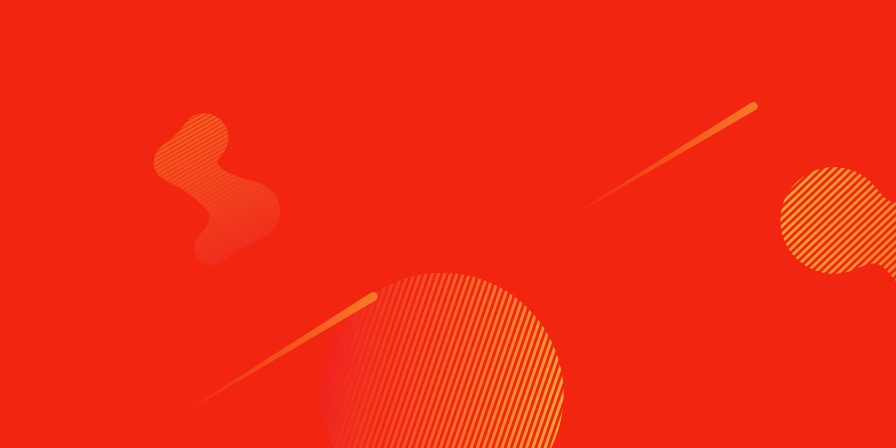
This background is drawn by a Shadertoy shader. Its source:

```glsl
const vec3 RED = vec3(0.945, 0.145, 0.063);
const vec3 ROSE = vec3(0.94, 0.14, 0.13);
const vec3 ORANGE = vec3(0.97, 0.47, 0.15);
const vec3 AMBER = vec3(0.98, 0.65, 0.21);

// Segment whose radius changes from ra to rb
float taperedSegment(vec2 p, vec2 a, vec2 b, float ra, float rb) {
    vec2 axis = b - a;
    float h = clamp(dot(p - a, axis) / dot(axis, axis), 0.0, 1.0);
    return length(p - a - axis * h) - mix(ra, rb, h);
}

float circle(vec2 p, vec2 center, float radius) {
    return length(p - center) - radius;
}

float smoothUnion(float a, float b, float k) {
    float h = max(k - abs(a - b), 0.0) / k;
    return min(a, b) - h * h * k * 0.25;
}

float coverage(float dist, float pixel) {
    return smoothstep(0.5 * pixel, -0.5 * pixel, dist);
}

// Parallel lines running at the given angle; fill is the painted share
float stripes(vec2 p, float angle, float spacing, float fill, float pixel) {
    float across = dot(p, vec2(sin(angle), -cos(angle)));
    float fromLine = abs(fract(across / spacing) - 0.5) * spacing;
    float edge = 0.5 * fill * spacing;
    return smoothstep(edge + 0.7 * pixel, edge - 0.7 * pixel, fromLine);
}

// Position along a-b, from 0 to 1
float gradient(vec2 p, vec2 a, vec2 b) {
    return clamp(dot(p - a, b - a) / dot(b - a, b - a), 0.0, 1.0);
}

vec3 addStreak(vec3 base, vec2 p, vec2 tail, vec2 head, float radius, float pixel) {
    float shape = coverage(taperedSegment(p, tail, head, 0.001, radius), pixel);
    return mix(base, ORANGE, shape * gradient(p, tail, head));
}

float leftBlob(vec2 p) {
    vec2 crown = vec2(0.456, 0.693);
    vec2 shoulder = vec2(0.387, 0.638);
    vec2 hip = vec2(0.559, 0.528);
    vec2 foot = vec2(0.473, 0.447);
    float upper = taperedSegment(p, crown, shoulder, 0.054, 0.034);
    float middle = taperedSegment(p, shoulder, hip, 0.034, 0.056);
    float lower = taperedSegment(p, hip, foot, 0.056, 0.039);
    return smoothUnion(smoothUnion(upper, middle, 0.04), lower, 0.04);
}

float rightBlob(vec2 p) {
    float bulb = circle(p, vec2(1.861, 0.508), 0.119);
    float tail = circle(p, vec2(2.085, 0.453), 0.117);
    return smoothUnion(bulb, tail, 0.07);
}

void mainImage(out vec4 fragColor, in vec2 fragCoord) {
    float pixel = 1.0 / iResolution.y;
    // Height spans 0 to 1, width spans 0 to 2
    vec2 p = fragCoord / iResolution.xy * vec2(2.0, 1.0);
    vec3 color = RED;

    // Finely lined blob, fading downwards
    float fade = gradient(p, vec2(0.41, 0.74), vec2(0.53, 0.43));
    float lines = stripes(p, 0.52, 0.0085, 0.55, pixel);
    vec3 blobColor = mix(vec3(0.96, 0.40, 0.14), vec3(0.94, 0.17, 0.11), fade);
    float blobInk = mix(lines, 1.0, 0.25 + 0.75 * fade);
    color = mix(color, blobColor, coverage(leftBlob(p), pixel) * blobInk);

    // Large striped disc, glowing towards the right
    float disc = coverage(circle(p, vec2(0.987, 0.120), 0.271), pixel);
    float glow = gradient(p, vec2(0.73, 0.14), vec2(1.25, 0.06));
    float discLines = stripes(p, 1.24, 0.0130, 0.52, pixel);
    float discInk = mix(discLines, 1.0, 0.6 * (1.0 - smoothstep(0.0, 0.3, glow)));
    color = mix(color, mix(ROSE, AMBER, glow), disc * discInk);

    // Striped blob running off the right edge
    float rightLines = stripes(p, 0.76, 0.0125, 0.5, pixel);
    vec3 rightColor = mix(AMBER, ORANGE, gradient(p, vec2(1.75, 0.55), vec2(2.15, 0.42)));
    color = mix(color, rightColor, coverage(rightBlob(p), pixel) * rightLines);

    // Tapered streaks
    color = addStreak(color, p, vec2(0.396, 0.070), vec2(0.833, 0.338), 0.0100, pixel);
    color = addStreak(color, p, vec2(1.260, 0.508), vec2(1.682, 0.763), 0.0095, pixel);

    fragColor = vec4(color, 1.0);
}
```
